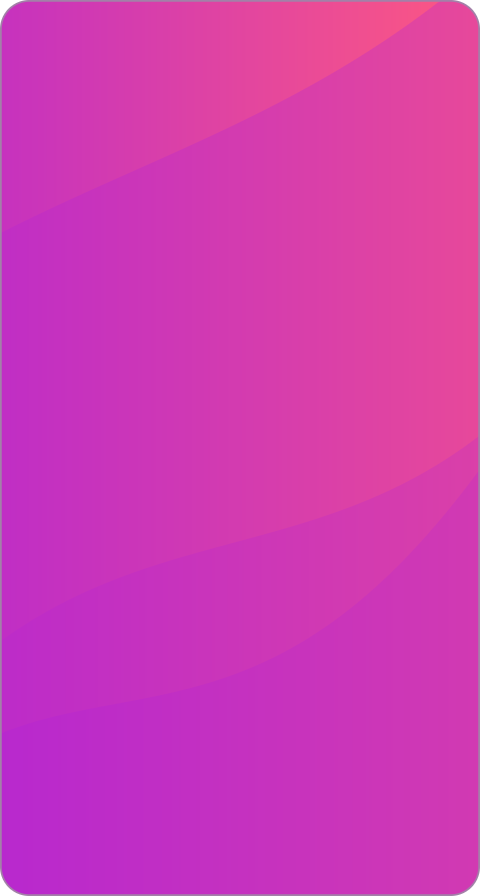
This background is drawn by a Shadertoy shader. Its source:

```glsl
#define VIOLET vec3(0.71, 0.15, 0.82)
#define CORAL vec3(1.00, 0.35, 0.50)
#define RIM vec3(0.64, 0.50, 0.66)
#define PAPER vec3(1.0)
#define CORNER_RADIUS 0.061
#define RIM_WIDTH 0.00365

// Signed distance to a box with rounded corners
float roundedBox(vec2 p, vec2 halfSize, float radius) {
    vec2 q = abs(p) - halfSize + radius;
    return length(max(q, 0.0)) + min(max(q.x, q.y), 0.0) - radius;
}

// Height of a wave: start height plus a quartic in x
float waveHeight(float x, float start, vec4 k) {
    return start + x * (k.x + x * (k.y + x * (k.z + x * k.w)));
}

// Coverage of the area below a wave, one pixel soft
float below(vec2 uv, float start, vec4 k) {
    float height = waveHeight(uv.x, start, k);
    float slope = (waveHeight(uv.x + 0.001, start, k) - height) / 0.001;
    float softness = length(vec2(slope / iResolution.x, 1.0 / iResolution.y));
    return clamp(0.5 + (height - uv.y) / softness, 0.0, 1.0);
}

// Horizontal ramp between the two main hues
vec3 ramp(float x, float start, float gain) {
    return mix(VIOLET, CORAL, clamp(start + gain * x, 0.0, 1.0));
}

void mainImage(out vec4 fragColor, in vec2 fragCoord) {
    vec2 uv = fragCoord / iResolution.xy;

    // Layered waves, from the top band down
    vec3 color = ramp(uv.x, 0.23, 0.75);
    color = mix(color, ramp(uv.x, 0.15, 0.52),
                below(uv, 0.7396, vec4(0.2723, -0.120, 0.1437, 0.0)));
    color = mix(color, ramp(uv.x, 0.10, 0.40),
                below(uv, 0.2839, vec4(0.390, -0.5017, 0.342, 0.0)));
    color = mix(color, ramp(uv.x, 0.04, 0.34),
                below(uv, 0.181, vec4(0.2199, -0.5299, 0.8555, -0.25)));

    // Card outline and rounded corners
    float pixel = 1.0 / iResolution.x;
    vec2 halfSize = 0.5 * iResolution.xy * pixel;
    float edge = roundedBox(fragCoord * pixel - halfSize, halfSize, CORNER_RADIUS);
    color = mix(RIM, color, clamp(0.5 - (edge + RIM_WIDTH) / pixel, 0.0, 1.0));
    color = mix(PAPER, color, clamp(0.5 - edge / pixel, 0.0, 1.0));

    fragColor = vec4(color, 1.0);
}
```
